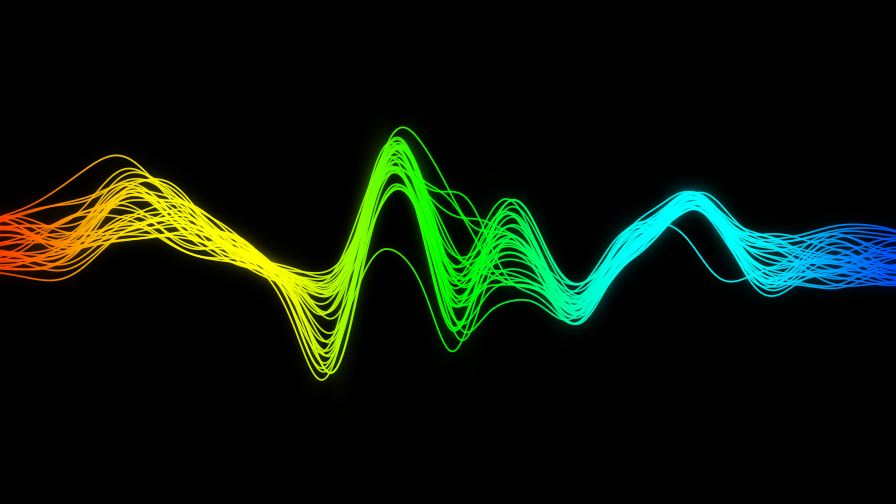
This background is drawn by a Shadertoy shader. Its source:

```glsl
#define STRANDS 32
#define BASELINE 0.486
#define HALF_WIDTH 0.0017
#define LINE_ALPHA 0.92
#define GLOW_REACH 0.009
#define GLOW_ALPHA 0.05
#define CENTER_JITTER 0.007

float hash(vec2 p) {
    return fract(sin(dot(p, vec2(127.1, 311.7))) * 43758.5453);
}

// Gaussian swell with a random height per strand: returns (height, slope)
vec2 swell(float x, float id, float center, float width, float height, float spread) {
    float t = (x - center) / width;
    if (abs(t) > 3.6) return vec2(0.0);
    vec2 seed = vec2(id, center * 40.0);
    float amplitude = height + spread * (2.0 * hash(seed) - 1.0);
    t -= CENTER_JITTER / width * (2.0 * hash(seed + 17.3) - 1.0);
    float g = amplitude * exp(-0.5 * t * t);
    return vec2(g, -g * t / width);
}

// Height and slope of one strand at x, with x from 0 to 1
vec2 strand(float x, float id) {
    vec2 s = vec2(BASELINE, 0.0);

    // Left slope
    s += swell(x, id, 0.007, 0.052, 0.032, 0.056);
    s += swell(x, id, 0.072, 0.036, 0.019, 0.056);
    s += swell(x, id, 0.143, 0.039, 0.106, 0.076);
    s += swell(x, id, 0.208, 0.031, 0.037, 0.050);
    s += swell(x, id, 0.260, 0.026, 0.014, 0.030);
    s += swell(x, id, 0.316, 0.026, -0.023, 0.018);

    // Central peaks and troughs
    s += swell(x, id, 0.367, 0.026, -0.144, 0.116);
    s += swell(x, id, 0.440, 0.031, 0.194, 0.055);
    s += swell(x, id, 0.510, 0.022, -0.093, 0.095);
    s += swell(x, id, 0.570, 0.029, 0.028, 0.100);
    s += swell(x, id, 0.641, 0.029, -0.086, 0.046);

    // Right slope
    s += swell(x, id, 0.703, 0.026, 0.028, 0.032);
    s += swell(x, id, 0.775, 0.033, 0.116, 0.018);
    s += swell(x, id, 0.859, 0.031, -0.021, 0.065);
    s += swell(x, id, 0.931, 0.036, 0.0, 0.055);
    s += swell(x, id, 1.000, 0.039, 0.0, 0.050);

    // Strays that leave the bundle
    if (id < 0.5) {
        s += swell(x, id, 0.442, 0.031, -0.180, 0.0);
        s += swell(x, id, 0.788, 0.030, -0.100, 0.0);
    } else if (id < 5.5) {
        s += swell(x, id, 0.506, 0.027, 0.160, 0.060);
    }
    return s;
}

// Hue in degrees, from red at the left to blue at the right
vec3 spectrum(float x) {
    float hue = 12.0 + 48.0 * smoothstep(-0.04, 0.20, x)
                     + 60.0 * smoothstep(0.29, 0.52, x)
                     + 60.0 * smoothstep(0.50, 0.72, x)
                     + 45.0 * smoothstep(0.82, 1.04, x);
    vec3 wheel = mod(hue / 60.0 + vec3(0.0, 4.0, 2.0), 6.0);
    return clamp(abs(wheel - 3.0) - 1.0, 0.0, 1.0);
}

void mainImage(out vec4 fragColor, in vec2 fragCoord) {
    vec2 uv = fragCoord / iResolution.xy;
    float aspect = iResolution.x / iResolution.y;
    float pixel = 1.0 / iResolution.y;

    // Share of the dark that shows through all strands
    float dark = 1.0;
    for (int i = 0; i < STRANDS; i++) {
        vec2 s = strand(uv.x, float(i));
        float slope = s.y / aspect;
        float d = abs(uv.y - s.x) / sqrt(1.0 + slope * slope);
        float line = clamp((HALF_WIDTH - d) / pixel + 0.5, 0.0, 1.0);
        float glow = exp(-d / GLOW_REACH);
        dark *= (1.0 - LINE_ALPHA * line) * (1.0 - GLOW_ALPHA * glow);
    }

    vec3 color = spectrum(uv.x) * (1.0 - dark);
    fragColor = vec4(color, 1.0);
}
```
